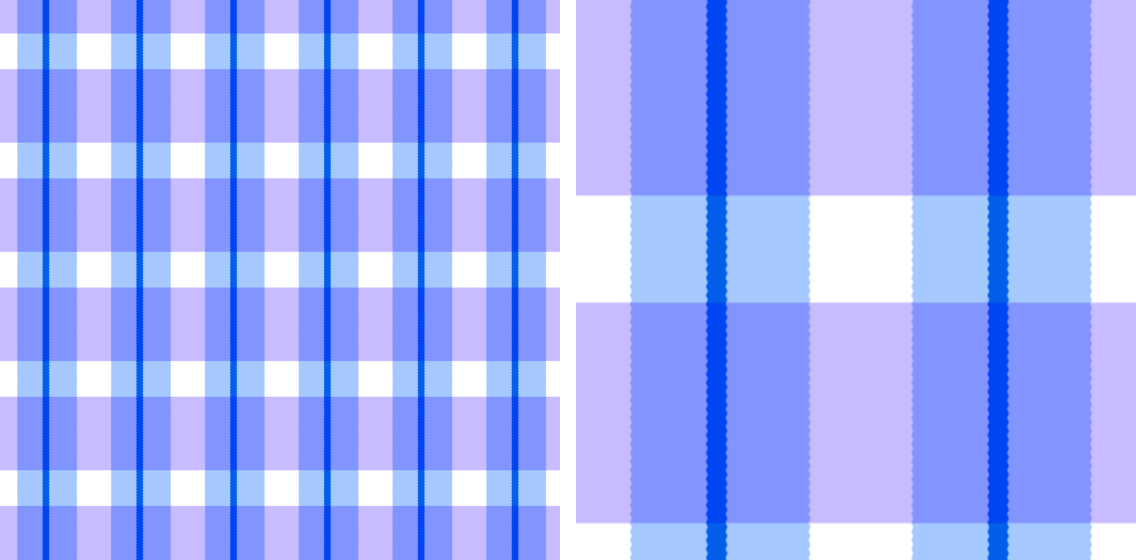
Left: the whole. Right: its middle third, enlarged.
Write a Shadertoy shader that draws this pattern.

```glsl
// Coverage of evenly repeated stripes, with smoothed edges
float stripes(float x, float center, float period, float width, float blur) {
    float d = abs(mod(x - center + 0.5 * period, period) - 0.5 * period);
    return 1.0 - smoothstep(-blur, blur, d - 0.5 * width);
}

void mainImage(out vec4 fragColor, in vec2 fragCoord) {
    vec2 uv = fragCoord / iResolution.xy;
    vec2 blur = max(0.8 / iResolution.xy, vec2(0.0009));

    // Fine woven stepping along the vertical edges
    float weave = 0.0004 * sin(6.28318 * 192.0 * uv.y);
    float x = uv.x + weave;

    float gap = stripes(uv.y, 0.1284, 0.195, 0.0637, blur.y);
    float band = stripes(x, 0.0841, 0.16754, 0.1064, blur.x);
    float line = stripes(x, 0.082, 0.16754, 0.0117, blur.x);

    // Each warp colour changes where it crosses a white gap
    vec3 ground = mix(vec3(0.784, 0.733, 1.0), vec3(1.0), gap);
    vec3 bandColor = mix(vec3(0.51, 0.58, 1.0), vec3(0.647, 0.79, 1.0), gap);
    vec3 lineColor = mix(vec3(0.0, 0.27, 0.94), vec3(0.01, 0.37, 0.92), gap);

    vec3 color = mix(ground, bandColor, band);
    color = mix(color, lineColor, line);
    fragColor = vec4(color, 1.0);
}
```
